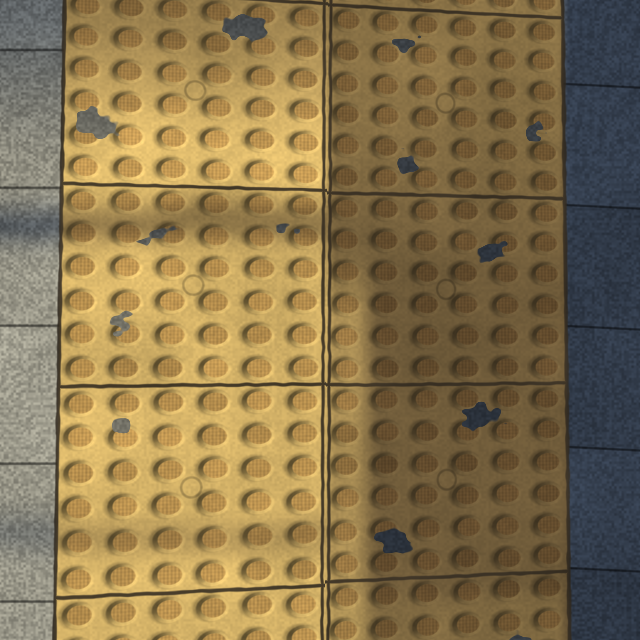
This texture is drawn by a WebGL 1 fragment shader. Its source:

```glsl
precision highp float;
// Worn yellow tactile paving: two columns of tiles, each with 6 x 6 domes,
// between grey pavers on the left and shaded blue pavers on the right.
// Tile coordinates come from a slight fan warp; sun and shade mix two palettes.
uniform vec2 u_resolution;

const vec3 YELLOW_SUN = vec3(0.88, 0.74, 0.43);
const vec3 YELLOW_SHADE = vec3(0.41, 0.335, 0.215);
const vec3 GREY_SUN = vec3(0.63, 0.62, 0.56);
const vec3 GREY_SHADE = vec3(0.20, 0.24, 0.30);
const vec3 JOINT_DIRT = vec3(0.20, 0.17, 0.13);

float hash(vec2 p) { return fract(sin(dot(p, vec2(127.1, 311.7))) * 43758.545); }

float noise(vec2 p) {
  vec2 i = floor(p), f = fract(p);
  f = f * f * (3.0 - 2.0 * f);
  return mix(mix(hash(i), hash(i + vec2(1, 0)), f.x),
             mix(hash(i + vec2(0, 1)), hash(i + vec2(1, 1)), f.x), f.y);
}

float fbm(vec2 p) {
  float sum = 0.0, amp = 0.5;
  for (int i = 0; i < 4; i++) {
    sum += amp * noise(p);
    p = p * 2.03 + 17.3;
    amp *= 0.5;
  }
  return sum;
}

float bump(float x, float centre, float width) {
  float t = (x - centre) / width;
  return exp(-t * t);
}

// Soft line of given half width around distance zero
float line(float d, float halfWidth, float aa) {
  return 1.0 - smoothstep(halfWidth - aa, halfWidth + aa, abs(d));
}

// Signed distance to the nearest whole number
float toInteger(float x) { return fract(x + 0.5) - 0.5; }

// Tile rows tilt in a fan and grow slightly towards the bottom
float rowCoord(vec2 q, float centre, float firstJoint, float pitch, float stretch) {
  float t = (q.y - (q.x - centre) * 0.115 * (0.52 - q.y) - firstJoint) / pitch;
  return t - stretch * t * (t - 1.0);
}

// Amount of sunlight, with soft cast shadows
float sunlight(vec2 q) {
  q += 0.03 * (fbm(q * 6.0) - 0.5) * vec2(0.3, 1.0);
  float left = mix(0.42, 1.0, smoothstep(0.0, 0.27, q.y));
  left *= (1.0 - 0.62 * bump(q.y, 0.348, 0.032)) * (1.0 - 0.32 * bump(q.y, 0.835, 0.03));
  float right = 0.30 - 0.23 * smoothstep(0.1, 0.5, q.y) + 0.16 * smoothstep(0.9, 0.96, q.y);
  right += 0.5 * (1.0 - smoothstep(0.545, 0.595, q.x)) * smoothstep(0.36, 0.5, q.y);
  right *= 1.0 - smoothstep(0.87, 0.89, q.x);
  return mix(left, right, smoothstep(0.50, 0.525, q.x));
}

// Irregular spots where the yellow surface has broken away
float chips(vec2 tile, float aa) {
  vec2 g = tile * 2.0, id = floor(g);
  vec2 offset = vec2(hash(id + 3.1), hash(id + 8.7)) - 0.5;
  float d = length((fract(g) - 0.5 - offset * 0.5) * vec2(0.9, 1.1));
  d += 0.17 * (noise(tile * 28.0) - 0.5);
  float radius = mix(0.05, 0.15, hash(id + 5.3));
  return step(0.56, hash(id + 1.9)) * (1.0 - smoothstep(radius - aa, radius + aa, d));
}

// Shade one flat-topped dome; c is measured in dome cells
vec3 addDome(vec3 ground, vec2 c, float sun, float aa) {
  vec2 id = floor(c);
  vec2 d = fract(c) - 0.5 - 0.05 * (vec2(hash(id), hash(id + 4.2)) - 0.5);
  float r = length(d);
  float body = 1.0 - smoothstep(0.37 - aa, 0.37 + aa, r);
  float face = 1.0 - smoothstep(0.25, 0.30, length(d - vec2(0.02, -0.01)));
  float facing = dot(d / max(r, 0.01), vec2(0.88, 0.47));
  float slope = facing * (facing < 0.0 ? 0.50 : 0.17);
  float ridges = 0.05 * sin(d.x * 75.0) + 0.025 * sin(d.y * 60.0);
  vec3 rim = ground * (0.94 + slope * mix(0.75, 1.0, sun));
  vec3 cap = ground * vec3(0.87, 0.81, 0.76) * (0.93 + 0.12 * hash(id + 9.4) + ridges);
  float shadow = 1.0 - smoothstep(0.33, 0.45, length(d + vec2(0.06, 0.02)));
  return mix(ground * (1.0 - 0.22 * shadow), mix(rim, cap, face), body);
}

void main() {
  float px = 1.0 / min(u_resolution.x, u_resolution.y);
  vec2 q = gl_FragCoord.xy / u_resolution;
  q.y = 1.0 - q.y;
  float sun = sunlight(q), grime = fbm(q * 9.0), grain = noise(q * 260.0) - 0.5;
  // Column edges and tile coordinates
  vec3 edge = vec3(0.101, 0.512, 0.879) + q.y * vec3(-0.016, -0.004, 0.011);
  bool second = q.x > edge.y;
  float pitch = second ? 0.294 : 0.310;
  vec2 tile = second
    ? vec2(7.0 + (q.x - edge.y) / (edge.z - edge.y), rowCoord(q, 0.70, 0.306, pitch, 0.011))
    : vec2((q.x - edge.x) / (edge.y - edge.x), rowCoord(q, 0.30, 0.292, pitch, 0.019));
  // Yellow tiles: dirt, domes, faint worn ring and chips
  vec3 yellow = mix(YELLOW_SHADE, YELLOW_SUN, sun);
  yellow *= 0.88 + 0.24 * grime + 0.09 * grain + 0.06 * (hash(floor(tile)) - 0.5);
  yellow = addDome(yellow, tile * 6.0, sun, px * 20.0);
  vec2 mid = (fract(tile) - 0.5) * vec2(0.40, pitch);
  yellow *= 1.0 - 0.22 * line(length(mid) - 0.015, 0.0018, px);
  vec3 grey = mix(GREY_SHADE, GREY_SUN, sun);
  yellow = mix(yellow, grey * (0.72 + 0.2 * grain), chips(tile, px * 6.0));
  // Side pavers with coarse grain
  float row = second ? (q.y - 0.087 - 0.05 * q.x) / 0.189 : (q.y - 0.078) / 0.2155;
  float tone = hash(vec2(floor(row), second ? 5.0 : 0.0)) - 0.5;
  vec3 paver = grey * (0.88 + 0.24 * grime + 0.34 * grain + 0.14 * tone);
  paver *= 1.0 - 0.5 * line(toInteger(row) * 0.2, 0.0018, px);
  // Joints, roughened by noise
  float onTiles = smoothstep(-px, px, min(q.x - edge.x, edge.z - q.x));
  float rough = 0.002 * (noise(q * 70.0) - 0.5);
  float joints = onTiles * line(toInteger(tile.y) * pitch + rough, 0.0027, px);
  joints = max(joints, line(abs(q.x - edge.y) - 0.005 + rough, 0.0024, px));
  joints = max(joints, line(min(abs(q.x - edge.x), abs(q.x - edge.z)) + rough, 0.003, px));
  vec3 color = mix(paver, yellow, onTiles);
  gl_FragColor = vec4(mix(color, JOINT_DIRT * (0.7 + 0.6 * grime), joints * 0.88), 1.0);
}
```
